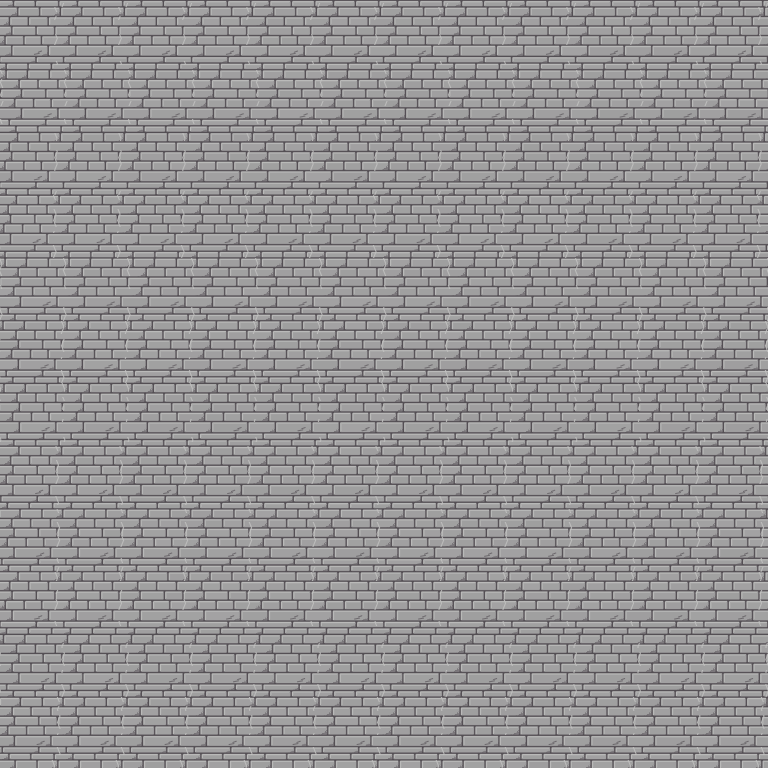
A three.js fragment shader for this texture:

```glsl
varying vec2 vUv;

const vec2 TILES = vec2(12.0, 12.24);
const float TOP_PHASE = 0.112;
const float TILE_SHIFT = 0.2;
const float ROW_SHIFT = 0.19;
const float COURSE_H = 0.152;
const float LARGE_H = 0.18;
const float THIN_H = 0.106;
const float JOINT_JITTER = 0.4;
const float MORTAR_W = 0.0016;
const float LIGHT_W = 0.0017;
const float SHADE_W = 0.0003;
const float CORNER_R = 0.0016;
const float CRACK_W = 0.0012;
const float VEIN_W = 0.0014;
const float GRAIN = 700.0;
const float CHIP_CHANCE = 0.6;
const vec2 CHIP_SIZE = vec2(0.0098, 0.0054);
const float WEAR_X = 0.95;
const float TONE_RANGE = 0.016;
const float SOFTNESS = 1.15;

const vec3 FACE = vec3(0.63, 0.628, 0.63);
const vec3 LIGHT = vec3(0.728, 0.73, 0.725);
const vec3 VEIN = vec3(0.76, 0.76, 0.755);
const vec3 SHADE = vec3(0.495, 0.48, 0.495);
const vec3 MORTAR = vec3(0.33, 0.31, 0.33);

float hash(vec2 p) {
  vec3 q = fract(p.xyx * 0.1031);
  q += dot(q, q.yzx + 33.33);
  return fract((q.x + q.y) * q.z);
}

// Coverage of the region where d is negative
float cover(float d, float px) {
  return clamp(0.5 - d / px, 0.0, 1.0);
}

float segment(vec2 p, vec2 a, vec2 b) {
  vec2 ab = b - a;
  return length(p - a - ab * clamp(dot(p - a, ab) / dot(ab, ab), 0.0, 1.0));
}

// Row index, top and height inside one tile
vec3 courseAt(float t) {
  float largeTop = 4.0 * COURSE_H;
  float thinTop = largeTop + LARGE_H;
  if (t < largeTop) {
    float row = floor(t / COURSE_H);
    return vec3(row, row * COURSE_H, COURSE_H);
  }
  if (t < thinTop) return vec3(4.0, largeTop, LARGE_H);
  float thin = min(floor((t - thinTop) / THIN_H), 1.0);
  return vec3(5.0 + thin, thinTop + thin * THIN_H, THIN_H);
}

float jointAt(float i, float count, float row) {
  float inner = step(0.5, i) * step(i, count - 0.5);
  float jitter = count < 2.5 ? 0.14 : JOINT_JITTER * (hash(vec2(i, row) + 7.0) - 0.5);
  return (i + inner * jitter) / count;
}

void main() {
  float px = SOFTNESS * max(fwidth(vUv.x), 0.00001);

  // Tile and course
  float y = (1.0 - vUv.y) * TILES.y - TOP_PHASE;
  float tileRow = floor(y);
  float t = fract(y);
  vec3 course = courseAt(t);
  float row = course.x;
  float tileX = vUv.x * TILES.x + TILE_SHIFT * (hash(vec2(tileRow + 20.0, 3.0)) - 0.5);
  float x = tileX + row * ROW_SHIFT;
  float u = fract(x);

  // Brick bounds
  float count = row == 4.0 || row == 5.0 ? 2.0 : 3.0;
  float left = 0.0;
  float brick = 0.0;
  for (int i = 1; i < 3; i++) {
    float joint = jointAt(float(i), count, row);
    if (float(i) < count && u >= joint) {
      left = joint;
      brick = float(i);
    }
  }
  float right = jointAt(brick + 1.0, count, row);

  // Distances to the brick edges, in canvas units
  vec2 fromTopLeft = vec2(u - left, t - course.y) / TILES;
  vec2 size = vec2(right - left, course.z) / TILES;
  vec2 fromBottomRight = size - fromTopLeft;
  vec2 q = abs(fromTopLeft - 0.5 * size) - 0.5 * (size - MORTAR_W) + CORNER_R;
  float edge = length(max(q, 0.0)) + min(max(q.x, q.y), 0.0) - CORNER_R;

  // Face with lit and shaded rims
  vec2 id = vec2(brick + 5.0 * floor(x), row + 7.0 * tileRow) + 50.0;
  vec3 color = FACE + TONE_RANGE * (hash(id) - 0.5);
  float lit = step(min(fromTopLeft.x, fromTopLeft.y), min(fromBottomRight.x, fromBottomRight.y));
  color = mix(color, SHADE, (1.0 - lit) * cover(-edge - SHADE_W, px));
  color = mix(color, LIGHT, lit * cover(-edge - LIGHT_W, px));

  // Ragged chip in the lower right corner
  float seed = hash(vec2(brick, row) + 31.0);
  if (seed < CHIP_CHANCE || row == 4.0) {
    vec2 chip = CHIP_SIZE * (0.65 + 0.5 * hash(vec2(row, brick) + 11.0));
    chip.y = min(chip.y, size.y * 0.7);
    float ragged = 0.4 * (hash(floor(fromBottomRight * GRAIN) + 90.0) - 0.5);
    float d = (dot(fromBottomRight, 1.0 / chip) - 1.0 + ragged) / length(1.0 / chip);
    color = mix(color, SHADE, cover(d, px));
    color = mix(color, MORTAR, 0.4 * cover(abs(d) - 0.5 * CRACK_W, px));
  }

  // Slanted crack in the large course
  if (row == 4.0 && brick == 0.0) {
    float crack = segment(fromBottomRight, vec2(0.009, 0.007), vec2(0.013, 0.0055));
    crack = min(crack, segment(fromBottomRight, vec2(0.012, 0.004), vec2(0.018, 0.0028)));
    color = mix(color, MORTAR, 0.75 * cover(crack - 0.5 * CRACK_W, px));
  }

  // Mortar, then a broken pale vein across the courses
  color = mix(color, MORTAR, cover(-edge, px));
  float wave = 0.08 * abs(fract(t * 5.0) - 0.5);
  float vein = abs(fract(tileX) - WEAR_X + wave) / TILES.x - 0.5 * VEIN_W;
  float broken = step(0.3, hash(vec2(floor(t * 14.0), tileRow) + 60.0));
  float veined = row == 4.0 ? 0.0 : 0.9 * broken;
  color = mix(color, VEIN, veined * cover(vein, px));

  gl_FragColor = vec4(color, 1.0);
}
```
